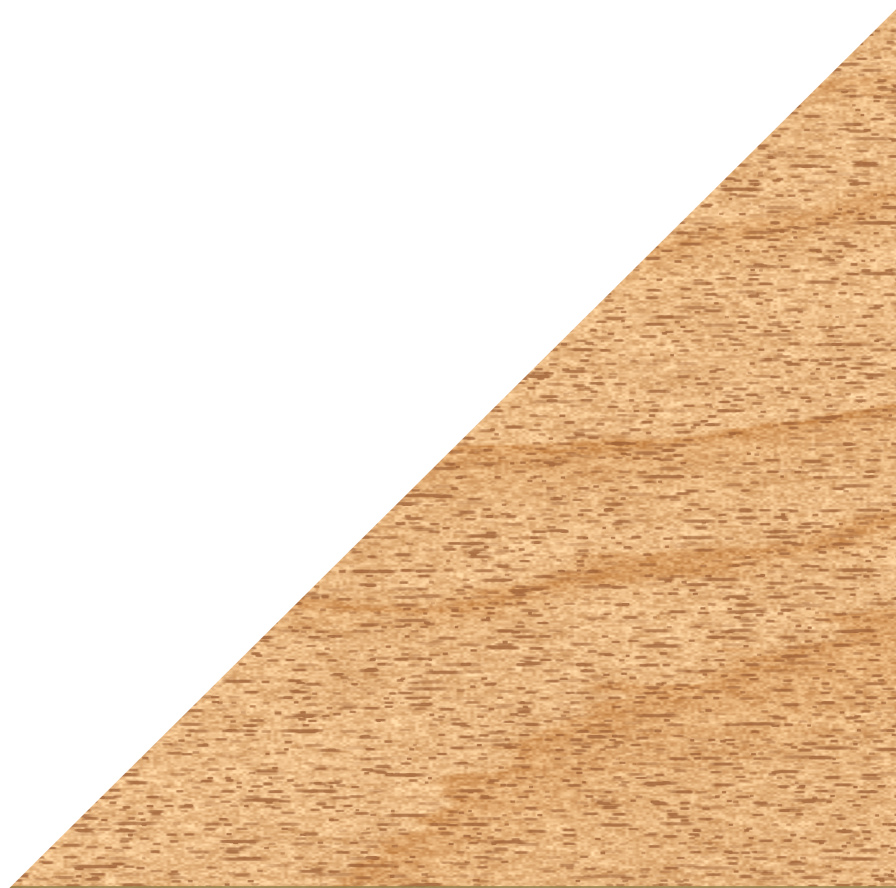
Give the GLSL for this texture, as a WebGL 1 fragment shader.

```glsl
precision highp float;
// A diagonal half of pale wood on white: warm growth bands follow bent curves,
// layered with stretched value noise for grain and with hashed cells of
// short dark pores. All lengths are fractions of the canvas.

uniform vec2 u_resolution;

const vec3 WOOD = vec3(0.920, 0.732, 0.522);
const vec3 BAND = vec3(0.815, 0.560, 0.315);
const vec3 PORE = vec3(0.600, 0.360, 0.200);
const vec3 RIM = vec3(0.560, 0.500, 0.290);

float hash(vec2 p) {
  vec3 q = fract(p.xyx * vec3(0.1031, 0.1030, 0.0973));
  q += dot(q, q.yzx + 33.33);
  return fract((q.x + q.y) * q.z);
}

float noise(vec2 p) {
  vec2 i = floor(p);
  vec2 f = fract(p);
  f = f * f * (3.0 - 2.0 * f);
  float low = mix(hash(i), hash(i + vec2(1.0, 0.0)), f.x);
  float high = mix(hash(i + vec2(0.0, 1.0)), hash(i + vec2(1.0, 1.0)), f.x);
  return mix(low, high, f.y);
}

// Noise centred on zero, stretched by separate frequencies.
float grain(vec2 uv, float fx, float fy) {
  return noise(uv * vec2(fx, fy)) - 0.5;
}

// Height of a bent line through five evenly spaced knots from start to x = 1.
float bentLine(float x, float start, vec4 knots, float last) {
  float t = clamp(4.0 * (x - start) / (1.0 - start), 0.0, 4.0);
  vec4 weights = max(1.0 - abs(t - vec4(0.0, 1.0, 2.0, 3.0)), 0.0);
  return dot(knots, weights) + last * max(t - 3.0, 0.0);
}

// Growth band: rises up to its edge, then fades with depth below it.
float band(float depth, float rise, float fall) {
  return smoothstep(-rise, 0.002, depth) * exp(-max(depth, 0.0) / fall);
}

float growthBands(vec2 uv) {
  float wobble = grain(uv, 9.0, 75.0) * 0.016 + grain(uv, 22.0, 190.0) * 0.008;
  float y = uv.y + wobble;

  float middle = bentLine(uv.x, 0.5, vec4(0.497, 0.492, 0.506, 0.524), 0.548) - y;
  float lower = bentLine(uv.x, 0.3, vec4(0.320, 0.305, 0.350, 0.368), 0.404) - y;
  float base = bentLine(uv.x, 0.36, vec4(-0.03, 0.120, 0.215, 0.260), 0.306) - y;
  float upper = bentLine(uv.x, 0.7, vec4(0.712, 0.730, 0.745, 0.760), 0.777) - y;
  float top = bentLine(uv.x, 0.8, vec4(0.890, 0.896, 0.902, 0.906), 0.911) - y;

  float amount = 0.50 * band(middle, 0.010, 0.040);
  amount += 0.42 * band(middle, 0.007, 0.007);
  amount += 0.72 * band(lower, 0.024, 0.010);
  amount += 0.62 * band(base - wobble * 2.0, 0.020, 0.085);
  amount += 0.55 * band(upper, 0.024, 0.022);
  amount += 0.50 * band(top, 0.014, 0.014);
  return min(amount, 1.0);
}

// One tapered pore per cell, kept inside its cell; rarity trims the count.
float pores(vec2 uv, vec2 cells, float thickness, float rarity, float seed) {
  vec2 p = uv * cells;
  p.x += hash(vec2(floor(p.y), seed)) * 7.0;
  vec2 id = floor(p) + seed;
  float halfLength = mix(0.12, 0.42, hash(id + 11.3));
  float centreX = mix(halfLength, 1.0 - halfLength, hash(id + 23.7));
  float centreY = mix(0.35, 0.65, hash(id + 37.1));
  vec2 offset = fract(p) - vec2(centreX, centreY);
  float along = abs(offset.x) / halfLength;
  float across = abs(offset.y) / cells.y;
  float taper = 1.0 - smoothstep(0.45, 1.0, along);
  float body = 1.0 - smoothstep(thickness * 0.25, thickness, across);
  float strength = hash(id + 51.9);
  return body * taper * smoothstep(rarity, 1.0, strength);
}

float allPores(vec2 uv) {
  float total = 0.0;
  for (int i = 0; i < 4; i++) {
    float k = float(i);
    vec2 cells = vec2(13.0 + 11.0 * k, 105.0 + 28.0 * k);
    total += pores(uv, cells, 0.0030 - 0.0003 * k, 0.58, 17.0 * k + 3.0);
  }
  return min(total, 1.0);
}

vec3 woodColour(vec2 uv) {
  vec3 colour = mix(WOOD, BAND, growthBands(uv));
  float tone = grain(uv, 5.0, 26.0) * 0.035 + grain(uv, 24.0, 150.0) * 0.07;
  tone += grain(uv, 95.0, 300.0) * 0.10;
  tone += grain(uv + 3.7, 260.0, 430.0) * 0.17;
  colour += tone * vec3(0.75, 1.0, 1.05);
  return mix(colour, PORE, 0.75 * allPores(uv));
}

void main() {
  vec2 uv = gl_FragCoord.xy / u_resolution;
  float pixel = 1.0 / u_resolution.y;

  // Wood with a thin dark rim along the bottom.
  vec3 wood = woodColour(uv);
  wood = mix(wood, RIM, 0.8 * (1.0 - smoothstep(0.0015, 0.0015 + pixel, uv.y)));

  // Diagonal cut against white.
  float cut = uv.x - uv.y - 0.0105;
  float inside = smoothstep(-pixel, pixel, cut);
  gl_FragColor = vec4(clamp(mix(vec3(1.0), wood, inside), 0.0, 1.0), 1.0);
}
```
